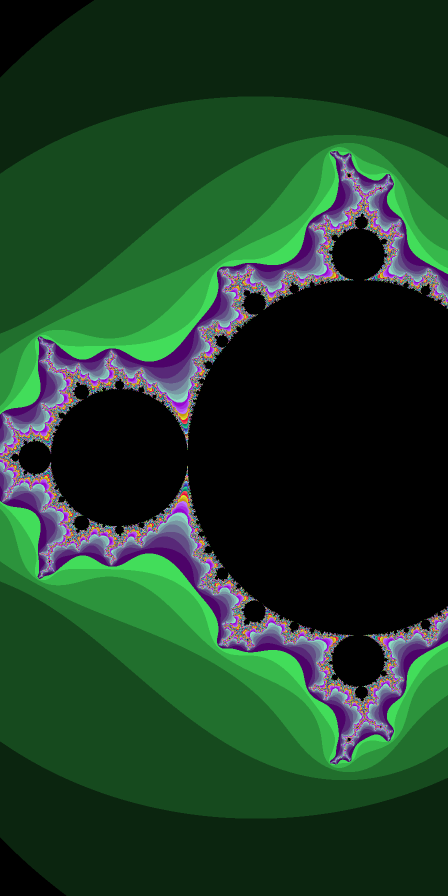
This background is drawn by a Shadertoy shader. Its source:

```glsl
#define VIEW_CENTER vec2(-0.617, 0.035)
#define VIEW_HEIGHT 3.282
#define MAX_STEPS 256
#define ESCAPE_RADIUS 2.0
#define COLOR_STEP vec3(11.0, 37.0, 15.0)
#define COLOR_RANGE 256.0
#define AA 2

vec2 complexSquare(vec2 z) {
    return vec2(z.x * z.x - z.y * z.y, 2.0 * z.x * z.y);
}

// Closed-form test for the main cardioid and the period-two disc
bool insideMainBodies(vec2 c) {
    float x = c.x - 0.25;
    float q = x * x + c.y * c.y;
    bool cardioid = q * (q + x) < 0.25 * c.y * c.y;
    bool disc = length(c + vec2(1.0, 0.0)) < 0.25;
    return cardioid || disc;
}

// Steps taken before the orbit escapes; zero when it stays bounded
float escapeSteps(vec2 c) {
    if (insideMainBodies(c)) return 0.0;
    vec2 z = vec2(0.0);
    for (int i = 0; i < MAX_STEPS; i++) {
        z = complexSquare(z) + c;
        if (dot(z, z) > ESCAPE_RADIUS * ESCAPE_RADIUS) return float(i);
    }
    return 0.0;
}

// Each channel climbs at its own rate and wraps around
vec3 bandColor(float steps) {
    return mod(steps * COLOR_STEP, COLOR_RANGE) / COLOR_RANGE;
}

void mainImage(out vec4 fragColor, in vec2 fragCoord) {
    vec3 color = vec3(0.0);

    // Average a small grid of samples inside each pixel
    for (int j = 0; j < AA; j++) {
        for (int i = 0; i < AA; i++) {
            vec2 offset = (vec2(i, j) + 0.5) / float(AA) - 0.5;
            vec2 uv = (fragCoord + offset - 0.5 * iResolution.xy) / iResolution.y;
            color += bandColor(escapeSteps(VIEW_CENTER + uv * VIEW_HEIGHT));
        }
    }
    fragColor = vec4(color / float(AA * AA), 1.0);
}
```
